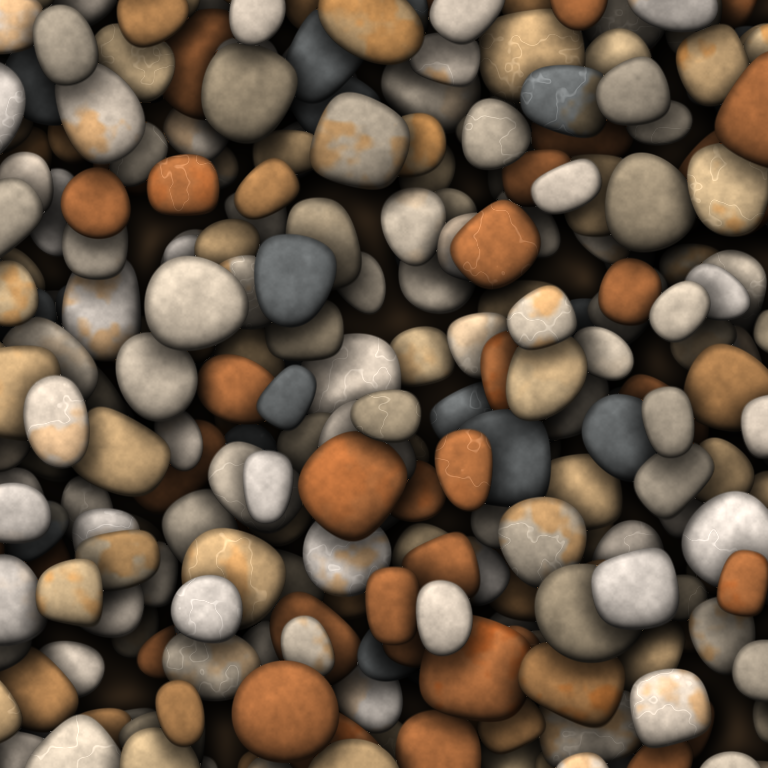
This texture is drawn by a WebGL 2 fragment shader. Its source:

```glsl
#version 300 es
precision highp float;

uniform vec2 u_resolution;
out vec4 fragColor;

const float CELL = 0.125;
const int LAYERS = 5;
const vec3 GAP_COLOR = vec3(0.24, 0.18, 0.12);
const vec3 LIGHT_DIR = vec3(-0.16, 0.54, 0.82);

struct Stone {
    vec2 center;
    vec2 axes;
    mat2 turn;
    vec3 form;
    float present;
};

vec3 hash3(vec2 p) {
    vec3 v = fract(p.xyx * vec3(0.1031, 0.1030, 0.0973));
    v += dot(v, v.yxz + 33.33);
    return fract((v.xxy + v.yzz) * v.zyx);
}

float noise(vec2 p) {
    vec2 i = floor(p), f = fract(p);
    f = f * f * (3.0 - 2.0 * f);
    float bottom = mix(hash3(i).x, hash3(i + vec2(1.0, 0.0)).x, f.x);
    float top = mix(hash3(i + vec2(0.0, 1.0)).x, hash3(i + vec2(1.0, 1.0)).x, f.x);
    return mix(bottom, top, f.y);
}

float fbm(vec2 p) {
    return 0.55 * noise(p) + 0.29 * noise(p * 2.1 + 7.3) + 0.16 * noise(p * 4.3 + 15.1);
}

vec2 layerShift(float level) {
    return fract(level * vec2(0.618, 0.381) + 0.17);
}

vec2 stoneId(vec3 key) {
    return key.xy + key.z * vec2(19.0, 43.0) + 5.0;
}

// Key holds the grid cell in xy and the layer in z
Stone makeStone(vec3 key) {
    vec2 id = stoneId(key);
    vec3 place = hash3(id);
    vec3 size = hash3(id + 31.7);
    float major = mix(0.043, 0.076, size.x * size.x);
    float lean = size.z * 2.0 - 1.0;
    vec2 dir = normalize(vec2(lean, 1.0 - abs(lean)));
    vec2 center = (key.xy + 0.5 + 0.6 * (place.xy - 0.5) - layerShift(key.z)) * CELL;
    vec2 axes = major * vec2(1.0, mix(0.64, 0.97, size.y));
    return Stone(center, axes, mat2(dir, -dir.y, dir.x), hash3(id + 67.3), step(place.z, 0.82));
}

// Stone-space position in xy, rounded radius (1 at the rim) in z
vec3 stoneSpace(vec2 p, Stone s) {
    vec2 q = (p * s.turn) / s.axes;
    q.y += 0.25 * (s.form.y - 0.5) * q.x * q.x;
    q.y *= 1.0 + 0.45 * (s.form.z - 0.5) * clamp(q.x, -1.5, 1.5);
    vec2 square = q * q;
    return vec3(q, mix(length(q), sqrt(length(square)), 0.7 * s.form.x));
}

vec3 stoneBase(float pick) {
    vec3 palette[10] = vec3[10](
        vec3(0.82, 0.76, 0.69), vec3(0.78, 0.72, 0.64),
        vec3(0.80, 0.69, 0.53), vec3(0.75, 0.62, 0.45),
        vec3(0.63, 0.58, 0.51), vec3(0.58, 0.52, 0.43),
        vec3(0.66, 0.48, 0.30), vec3(0.64, 0.40, 0.23),
        vec3(0.39, 0.40, 0.40), vec3(0.79, 0.75, 0.71));
    return palette[int(pick * 9.99)];
}

// Mottling, ochre stains, pale veins and fine grain
vec3 stoneColor(vec2 p, vec2 id) {
    vec3 traits = hash3(id + 113.9);
    float cloud = fbm(p * 24.0 + id * 3.7);
    float grain = fbm(p * 90.0 + id * 5.3);
    vec3 color = stoneBase(traits.x) * mix(0.92, 1.08, traits.z);
    color *= 0.78 + 0.24 * cloud + 0.22 * grain;
    float stain = smoothstep(0.48, 0.68, cloud) * smoothstep(0.5, 0.9, traits.y);
    color *= mix(vec3(1.0), vec3(1.0, 0.85, 0.66), stain);
    float vein = 1.0 - smoothstep(0.0, 0.025, abs(cloud - 0.46));
    return color + 0.09 * vein * step(0.78, traits.z);
}

vec3 shadeStone(vec2 uv, vec3 key) {
    Stone s = makeStone(key);
    vec2 p = uv - s.center;
    vec3 local = stoneSpace(p, s);
    vec2 slope = s.turn * (local.xy / s.axes) * s.axes.y * local.z;
    float rise = sqrt(max(1.0 - local.z * local.z, 0.0)) + 0.28;
    float diffuse = max(dot(normalize(vec3(slope, rise)), LIGHT_DIR), 0.0);
    float rim = 1.0 - 0.3 * smoothstep(0.82, 1.0, local.z);
    return stoneColor(p, stoneId(key)) * (0.24 + 0.96 * diffuse) * rim;
}

void main() {
    float side = min(u_resolution.x, u_resolution.y);
    vec2 uv = gl_FragCoord.xy / side;
    float blur = max(0.0014, 0.8 / side);
    vec3 frontKey = vec3(0.0), backKey = vec3(0.0);
    float frontWeight = 0.0, backWeight = 0.0, clear = 1.0, light = 1.0;

    // Walk from the top layer down until the pixel is covered
    for (int i = 0; i < LAYERS * 9 && clear > 0.01; i++) {
        float level = float(LAYERS - 1 - i / 9);
        int k = i % 9;
        float order = mod(level, 2.0) * 2.0 - 1.0;
        vec2 cell = floor(uv / CELL + layerShift(level)) + order * vec2(k % 3 - 1, k / 3 - 1);
        vec3 key = vec3(cell, level);
        Stone s = makeStone(key);
        vec2 p = uv - s.center;
        float rimDist = (stoneSpace(p, s).z - 1.0) * s.axes.y;
        float cover = s.present * (1.0 - smoothstep(-blur, blur, rimDist));
        if (cover > 0.0) {
            if (frontWeight == 0.0) {
                frontKey = key;
                frontWeight = cover * light;
            } else {
                backKey = key;
                backWeight = max(backWeight, clear * cover * light);
            }
            clear *= 1.0 - cover;
        }
        // Contact shadow on whatever lies below
        float shadowDist = (stoneSpace(p + vec2(-0.003, 0.009), s).z - 1.0) * s.axes.y;
        light *= 1.0 - 0.7 * s.present * (1.0 - smoothstep(-0.012, 0.034, shadowDist));
    }

    vec3 color = GAP_COLOR * clear * light + shadeStone(uv, frontKey) * frontWeight;
    if (backWeight > 0.0) color += shadeStone(uv, backKey) * backWeight;
    fragColor = vec4(clamp(color, 0.0, 1.0), 1.0);
}
```
